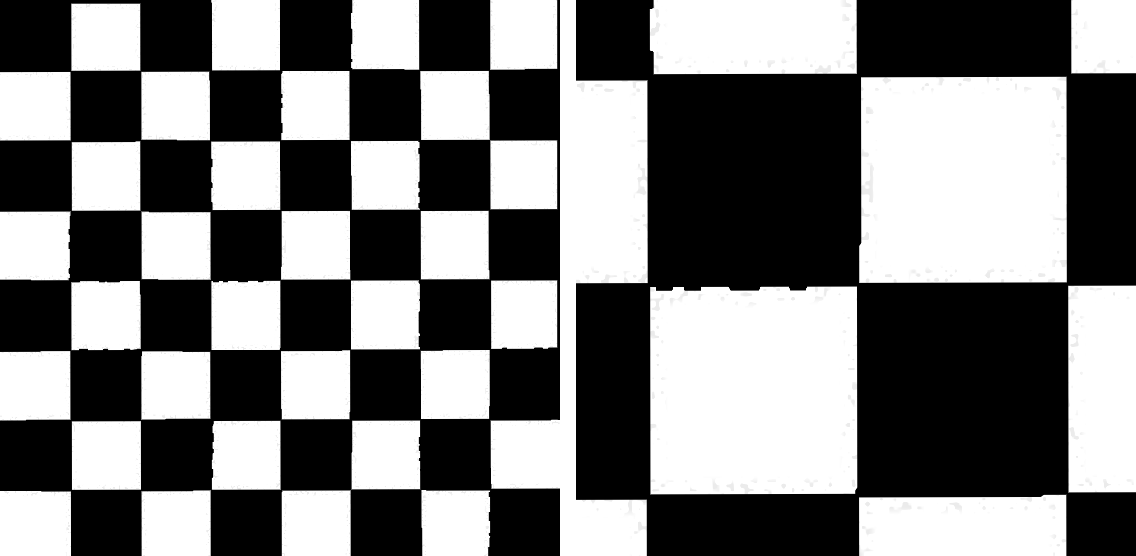
Left, the full canvas; right, a detail of the centre.
This pattern is drawn by a Shadertoy shader. Its source:

```glsl
#define CELLS_ACROSS 8.017
#define ORIGIN vec2(0.018, 0.0135)
#define TILT vec2(-0.012, 0.02)
#define BLEED 0.008
#define JITTER 0.010
#define STEP_SIZE 0.010
#define RAGGED_SIZE 0.018
#define RIGHT_MARGIN 0.0050
#define TOP_MARGIN 0.0066
#define SPECK_SHADE 0.08

float hash(vec2 p) {
    vec3 q = fract(vec3(p.xyx) * 0.1031);
    q += dot(q, q.yzx + 33.33);
    return fract((q.x + q.y) * q.z);
}

float noise(vec2 p) {
    vec2 i = floor(p), f = fract(p);
    f = f * f * (3.0 - 2.0 * f);
    vec2 k = vec2(1.0, 0.0);
    return mix(mix(hash(i), hash(i + k), f.x),
               mix(hash(i + k.yx), hash(i + 1.0), f.x), f.y);
}

// How far black creeps over one side of a white square, at position t along it
float edgeInset(float t, vec2 id) {
    float jitter = JITTER * (hash(id) - 0.5);
    float facing = hash(id + 31.0) < 0.5 ? -1.0 : 1.0;
    float ledge = smoothstep(-0.01, 0.01, (t - hash(id + 17.0)) * facing);
    ledge *= step(0.65, hash(id + 5.0));
    float ragged = smoothstep(0.52, 0.6, noise(vec2(t * 14.0, 0.0) + id * 40.0));
    ragged *= step(0.88, hash(id + 9.0));
    return BLEED + jitter + STEP_SIZE * ledge + RAGGED_SIZE * ragged;
}

// Signed distance inside a white square; sides on the board rim stay open
float squareDistance(vec2 f, vec2 cell) {
    vec2 id = cell * 4.0;
    float left   = f.x - edgeInset(f.y, id);
    float right  = 1.0 - f.x - edgeInset(f.y, id + vec2(1.0, 0.0));
    float top    = f.y - edgeInset(f.x, id + vec2(2.0, 0.0));
    float bottom = 1.0 - f.y - edgeInset(f.x, id + vec2(3.0, 0.0));
    if (cell.x < 0.5) left = 1.0;
    if (cell.x > 6.5) right = 1.0;
    if (cell.y < 0.5) top = 1.0;
    if (cell.y > 6.5) bottom = 1.0;
    return min(min(left, right), min(top, bottom));
}

void mainImage(out vec4 fragColor, in vec2 fragCoord) {
    // Position measured from the top left, in canvas widths
    vec2 p = vec2(fragCoord.x, iResolution.y - fragCoord.y) / iResolution.x;
    vec2 board = p * CELLS_ACROSS - ORIGIN + TILT * (p.yx - 0.5);
    vec2 cell = clamp(floor(board), 0.0, 7.0);
    float pixel = CELLS_ACROSS / iResolution.x;

    // Checkered squares
    float d = squareDistance(board - cell, cell);
    float isWhite = mod(cell.x + cell.y, 2.0);

    // Partial black margins on the right and top rims
    if (p.y < 0.75) d = min(d, (1.0 - RIGHT_MARGIN - p.x) * CELLS_ACROSS);
    if (p.x < 0.37) d = min(d, (p.y - TOP_MARGIN) * CELLS_ACROSS);
    float white = isWhite * clamp(d / pixel + 0.5, 0.0, 1.0);

    // Faint grey specks just inside the white edges
    float speck = smoothstep(0.72, 0.85, noise(board * 45.0));
    speck *= 1.0 - smoothstep(0.04, 0.09, d);
    fragColor = vec4(vec3(white * (1.0 - SPECK_SHADE * speck)), 1.0);
}
```
